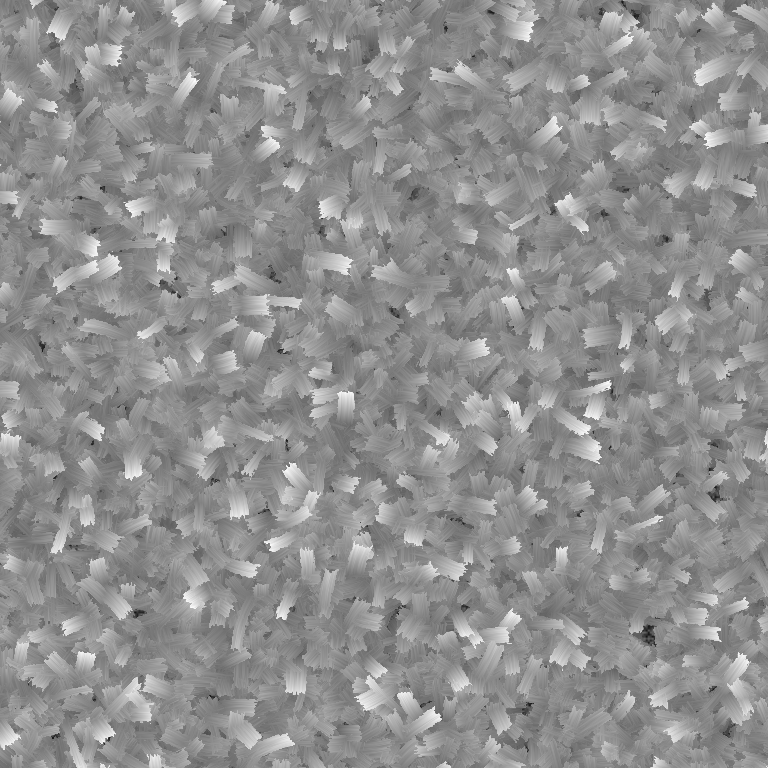
This texture is drawn by a WebGL 1 fragment shader. Its source:

```glsl
precision highp float;
// Grey field of short, dry brush dabs lying in every direction.
// Each dab is a ramp rising from a dark tail to a lighter, ragged tip;
// jittered grids scatter the dabs and the highest one shows at each point.
uniform vec2 u_resolution;

const float CELLS = 20.0;
const int LAYERS = 14;

vec4 hash4(vec3 p) {
  vec4 q = fract(p.xyzx * vec4(0.1031, 0.1030, 0.0973, 0.1099));
  q += dot(q, q.wzxy + 33.33);
  return fract((q.xxyz + q.yzzw) * q.zywx);
}

float hash(vec2 p) {
  vec3 q = fract(p.xyx * 0.1031);
  q += dot(q, q.yzx + 33.33);
  return fract((q.x + q.y) * q.z);
}

float noise(vec2 p) {
  vec2 i = floor(p), f = fract(p);
  f = f * f * (3.0 - 2.0 * f);
  return mix(mix(hash(i), hash(i + vec2(1.0, 0.0)), f.x),
             mix(hash(i + vec2(0.0, 1.0)), hash(i + 1.0), f.x), f.y);
}

// Height of the dab owned by one grid cell, zero outside it
float dab(vec2 uv, vec2 cell, float layer, float grain, float pixel) {
  vec4 place = hash4(vec3(cell + 50.0, layer * 7.0 + 3.0));
  vec4 form = hash4(vec3(cell + 150.0, layer * 11.0 + 90.0));
  vec2 offset = uv - (cell + place.xy) / CELLS;
  float angle = place.z * 6.2832;
  vec2 dir = vec2(cos(angle), sin(angle));
  float along = dot(offset, dir);
  float across = dot(offset, vec2(-dir.y, dir.x));
  across += (form.w - 0.5) * 7.0 * along * along;

  float halfLength = mix(0.019, 0.033, form.x) + 0.013 * pow(form.x, 8.0);
  float halfWidth = mix(0.0065, 0.0135, form.y) * (1.0 - 0.35 * pow(form.x, 8.0));
  if (abs(along) > halfLength + 0.008 || abs(across) > halfWidth + 0.004) return 0.0;

  // Bristle streaks, also used to fray the ends
  vec2 seed = floor(form.zw * 400.0) + 40.0;
  float bristle = noise(vec2(across * 520.0, along * 28.0) + seed);
  float fine = noise(vec2(across * 1000.0, along * 60.0) + seed + 70.0);
  float side = abs(across) - halfWidth + (bristle - 0.5) * 0.003 + (grain - 0.5) * 0.004;
  float end = abs(along) - halfLength + (bristle - 0.5) * 0.007 + (grain - 0.5) * 0.006;
  float mask = 1.0 - smoothstep(-pixel, pixel, max(side, end));

  // Few dabs rise to a bright tip
  float rise = clamp(0.5 + 0.5 * along / halfLength, 0.0, 1.0);
  float tail = 0.26 + 0.2 * place.w;
  float tip = 0.45 + 0.2 * form.z + 0.33 * pow(form.z, 24.0);
  float streak = (bristle - 0.5) * 0.07 + (fine - 0.5) * 0.06;
  return mask * (mix(tail, tip, rise) + streak * (0.4 + 0.8 * rise));
}

void main() {
  vec2 uv = gl_FragCoord.xy / u_resolution.y;
  float pixel = 0.6 / u_resolution.y;
  float grain = 0.6 * noise(uv * 260.0 + 9.0) + 0.4 * noise(uv * 520.0 + 31.0);

  // Dark, speckled ground in the gaps
  float height = 0.08 + 0.32 * noise(uv * 380.0 + 60.0);

  for (int k = 0; k < LAYERS; k++) {
    float layer = float(k);
    vec2 shift = hash4(vec3(layer + 1.0, 5.0, 8.0)).xy / CELLS;
    vec2 spot = uv + shift;
    vec2 home = floor(spot * CELLS);
    for (int j = -1; j <= 1; j++) {
      for (int i = -1; i <= 1; i++) {
        vec2 cell = home + vec2(float(i), float(j));
        height = max(height, dab(spot, cell, layer, grain, pixel));
      }
    }
  }
  gl_FragColor = vec4(vec3(height), 1.0);
}
```
